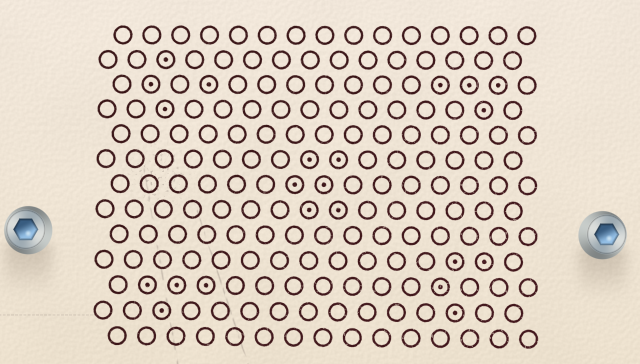
This pattern is drawn by a Shadertoy shader. Its source:

```glsl
// Printed rings in 13 staggered rows of 15 on a stippled cream panel; some rings
// hold a dot, in five hexagonal clusters. Rows are placed by a slightly skewed
// lattice; pencil marks, ink wear and two socket bolts are laid around it.

#define SHEET 438.0          // panel height in drawing units
#define ROWS 13
#define COLS 15
#define RING_RADIUS 10.0
#define RING_HALF_WIDTH 1.4
#define DOT_RADIUS 2.7
#define STIPPLE 0.024
#define WEAR 0.40
#define INK vec3(0.235, 0.095, 0.10)
#define PAPER_TOP vec3(0.945, 0.905, 0.855)
#define PAPER_BOTTOM vec3(0.925, 0.880, 0.805)

vec2 hashGradient(vec2 cell) {
    float h = fract(sin(dot(cell, vec2(127.1, 311.7))) * 43758.5);
    return vec2(cos(h * 6.2832), sin(h * 6.2832));
}

// Gradient noise, about -0.7 to 0.7
float noise(vec2 p) {
    vec2 i = floor(p), f = fract(p);
    vec2 u = f * f * f * (f * (f * 6.0 - 15.0) + 10.0);
    vec2 e = vec2(1.0, 0.0);
    float a = dot(hashGradient(i), f);
    float b = dot(hashGradient(i + e.xy), f - e.xy);
    float c = dot(hashGradient(i + e.yx), f - e.yx);
    float d = dot(hashGradient(i + e.xx), f - e.xx);
    return mix(mix(a, b, u.x), mix(c, d, u.x), u.y);
}

float cover(float dist, float soft) { return smoothstep(soft, -soft, dist); }

float hexagon(vec2 p, float r) {
    p = abs(p);
    return max(p.x * 0.866 + p.y * 0.5, p.y) - r;
}

// Four corner clusters and a centre one; each mask picks from a cell and its six neighbours
bool hasDot(int col, int row) {
    const int masks[5] = int[5](53, 92, 111, 60, 39);
    for (int k = 0; k < 5; k++) {
        ivec2 side = k == 2 ? ivec2(0) : ivec2(k == 0 || k == 3 ? -1 : 1, k < 2 ? -1 : 1);
        ivec2 centre = ivec2(7, 6) + side * ivec2(5, 4);
        int dy = row - centre.y;
        int dx = 2 * (col - centre.x) - (row & 1);
        if (abs(dy) <= 1 && abs(dx) + abs(dy) <= 2)
            if (((masks[k] >> (3 + (dx + 5 * dy) / 2)) & 1) == 1) return true;
    }
    return false;
}

// Signed distance to the printed rings and dots
float printedRings(vec2 p) {
    float dist = SHEET;
    for (int row = 0; row < ROWS; row++) {
        float j = float(row);
        float pitch = 34.71 + 0.054 * j;
        float left = 148.0 - 0.58 * j - 0.5 * pitch * float(row & 1);
        float col = clamp(round((p.x - left) / pitch), 0.0, float(COLS - 1));
        float y = 42.0 + 29.5 * j + 0.055 * j * j + (1.0 + 0.27 * j) * col / 14.0;
        float r = length(p - vec2(left + col * pitch, y));
        dist = min(dist, abs(r - RING_RADIUS) - RING_HALF_WIDTH);
        if (hasDot(int(col), row)) dist = min(dist, r - DOT_RADIUS);
    }
    return dist;
}

// Broken pencil stroke, running down from start with a sideways slope
float pencil(vec2 p, vec2 start, float slope) {
    vec2 q = p - start;
    float grain = smoothstep(-0.25, 0.3, noise(p * vec2(0.15, 0.12)));
    return cover(abs(q.x - slope * q.y) - 0.8, 1.4) * smoothstep(0.0, 12.0, q.y) * grain;
}

vec3 addBolt(vec3 col, vec2 p, vec2 centre, float lean, float soft) {
    vec2 q = p - centre, cap = q - vec2(lean, -1.0);
    float shadow = exp(-pow(abs(q.x) / 30.0, 4.0)) * smoothstep(5.0, 25.0, q.y) * smoothstep(85.0, 22.0, q.y);
    col *= 1.0 - shadow * vec3(0.12, 0.13, 0.14);
    float glint = 0.5 + 0.5 * sin(2.0 * atan(cap.y, cap.x) + 0.8);
    col = mix(col, mix(vec3(0.50, 0.52, 0.52), vec3(0.78, 0.80, 0.79), glint), cover(length(q) - 29.0, soft));
    float r = length(cap);
    vec3 metal = mix(vec3(0.62, 0.67, 0.70), vec3(0.86, 0.87, 0.86), glint);
    metal *= 1.0 - 0.3 * cover(abs(r - 23.0) - 0.6, 1.4);
    col = mix(col, metal, cover(r - 24.0, soft));
    // Blue-tinted hexagonal socket
    float hexDist = hexagon(cap, 13.0);
    vec3 socket = mix(vec3(0.22, 0.36, 0.50), vec3(0.58, 0.75, 0.90), smoothstep(-9.0, 9.0, cap.x * 0.5 + cap.y));
    socket = mix(socket, vec3(0.78, 0.88, 0.95), cover(length(cap - vec2(3.0, 5.0)) - 2.5, 2.5));
    socket *= 1.0 - 0.4 * smoothstep(-3.5, 0.0, hexDist);
    return mix(col, socket, cover(hexDist, soft));
}

void mainImage(out vec4 fragColor, in vec2 fragCoord) {
    float unit = SHEET / iResolution.y;
    vec2 p = vec2(fragCoord.x, iResolution.y - fragCoord.y) * unit;
    float soft = max(0.75 * unit, 0.9);

    // Stippled panel, lit from above left
    vec3 col = mix(PAPER_TOP, PAPER_BOTTOM, p.y / SHEET);
    float bumps = noise(p / 5.0) - noise((p + vec2(1.5, 2.0)) / 5.0);
    col += STIPPLE * (bumps + 0.5 * noise(p / 2.3)) + 0.012 * noise(p / 90.0);

    // Pencil strokes, a dashed rule and smudges
    float marks = pencil(p, vec2(172.0, 195.0), 0.172) + pencil(p, vec2(234.0, 243.0), 0.33);
    float dash = smoothstep(0.2, 0.4, abs(fract(p.x / 5.0) - 0.5) + 0.15);
    marks += 0.8 * dash * cover(abs(p.y - 379.0) - 0.5, 1.0) * cover(p.x - 112.0, 8.0);
    float smudge = exp(-dot(p - vec2(192.0, 212.0), p - vec2(192.0, 212.0)) / 900.0);
    marks += smudge * smoothstep(0.2, 0.5, noise(p / 4.0));
    col = mix(col, vec3(0.55, 0.50, 0.47), 0.42 * min(marks, 1.0));

    // Ink with ragged edges, flecked most toward the lower right
    float ink = cover(printedRings(p) + 0.35 * noise(p / 2.5), soft);
    float age = smoothstep(250.0, 1050.0, p.x + p.y);
    float flecks = smoothstep(0.22, 0.5, noise(p / 3.2 + 40.0)) * WEAR * (0.3 + age);
    vec3 inkTone = INK + vec3(0.03, 0.0, 0.015) * age + 0.05 * noise(p / 6.0);
    col = mix(col, inkTone, ink * (1.0 - flecks));

    col = addBolt(col, p, vec2(34.0, 277.0), -3.0, soft);
    col = addBolt(col, p, vec2(725.0, 283.0), 5.0, soft);
    fragColor = vec4(clamp(col, 0.0, 1.0), 1.0);
}
```
